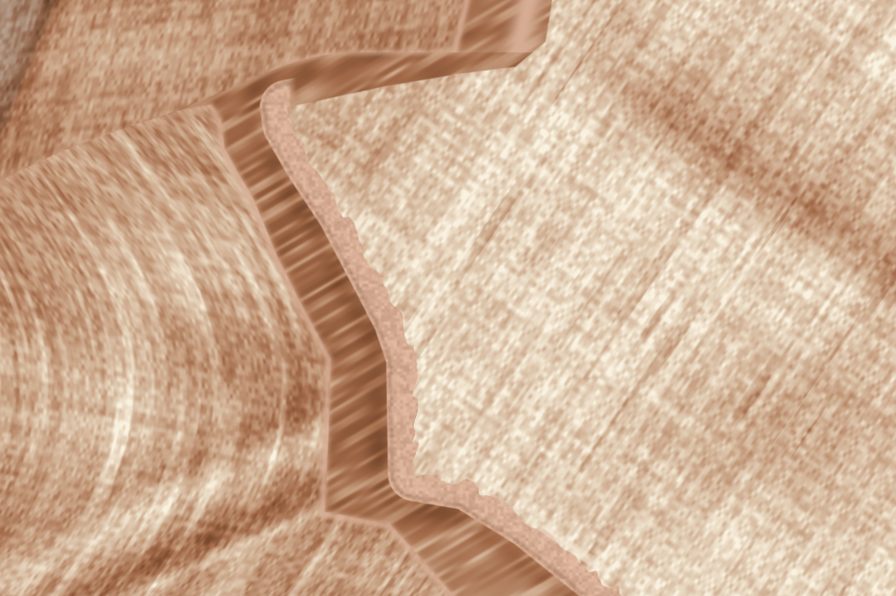
A Shadertoy shader for this texture:

```glsl
const vec3 UMBER = vec3(.44, .26, .16);
const vec3 COPPER = vec3(.63, .41, .28);
const vec3 TAN = vec3(.77, .61, .49);
const vec3 SAND = vec3(.87, .78, .68);
const vec3 CREAM = vec3(.98, .95, .88);
const vec3 ROSE = vec3(.84, .68, .58);
const vec2 WARP = vec2(.568, .823);
const vec2 WEFT = vec2(.823, -.568);
const float STRIPE_WIDTH = .046;
const float WEAVE = 190.;
const int N = 16;

// Fold and outer hem line bounding the left cloth
const vec2 LEFT_EDGE[N] = vec2[N](
    vec2(-.1, .65), vec2(0, .697), vec2(.1, .745), vec2(.195, .78),
    vec2(.3, .815), vec2(.355, .825), vec2(.371, .8), vec2(.377, .75),
    vec2(.426, .664), vec2(.465, .57), vec2(.512, .477), vec2(.555, .398),
    vec2(.551, .277), vec2(.545, .141), vec2(.654, .121), vec2(.78, -.02));
// Turned hem bounding the right cloth
const vec2 RIGHT_EDGE[N] = vec2[N](
    vec2(.93, 1.02), vec2(.915, .93), vec2(.865, .888), vec2(.77, .876),
    vec2(.645, .855), vec2(.482, .82), vec2(.487, .79), vec2(.525, .725),
    vec2(.578, .645), vec2(.628, .55), vec2(.672, .465), vec2(.694, .4),
    vec2(.697, .205), vec2(.785, .19), vec2(.89, .125), vec2(1.07, -.02));

float hash(vec2 p) {
    vec3 q = fract(vec3(p.xyx) * .1031);
    q += dot(q, q.yzx + 33.33);
    return fract((q.x + q.y) * q.z);
}

float noise(vec2 p) {
    vec2 i = floor(p), f = fract(p);
    f *= f * (3. - 2. * f);
    return mix(mix(hash(i), hash(i + vec2(1, 0)), f.x),
               mix(hash(i + vec2(0, 1)), hash(i + 1.), f.x), f.y);
}

// Signed distance to an open curve, negative on its left
float curveSide(vec2 p, vec2 c[N]) {
    float d = 9., s = 1.;
    for (int i = 0; i < N - 1; i++) {
        vec2 e = c[i + 1] - c[i], w = p - c[i];
        d = min(d, length(w - e * clamp(dot(w, e) / dot(e, e), 0., 1.)));
        bool spans = (c[i].y > p.y) != (c[i + 1].y > p.y);
        if (spans && w.x < e.x * w.y / e.y) s = -s;
    }
    return d * s;
}

float blob(vec2 p, vec2 centre, vec2 size) {
    vec2 d = (p - centre) / size;
    return exp(-dot(d, d));
}

float band(float x, float width) { return exp(-x * x / (width * width)); }

vec3 silk(float t) {
    vec3 c = mix(UMBER, COPPER, clamp(t * 4., 0., 1.));
    c = mix(c, TAN, clamp(t * 4. - 1., 0., 1.));
    c = mix(c, SAND, clamp(t * 4. - 2., 0., 1.));
    return mix(c, CREAM, clamp(t * 4. - 3., 0., 1.));
}

// Fine grain plus long uneven threads in both directions
float weave(float s, float t) {
    float grain = noise(vec2(s, t * .6) * WEAVE) - .5;
    float slubs = noise(vec2(s * 110., t * 5.)) + .7 * noise(vec2(s * 5., t * 100.)) - .85;
    float broad = noise(vec2(s * 32., t * 2.)) - .5;
    return .26 * grain + .2 * slubs + .1 * broad;
}

float rightTone(vec2 p) {
    float u = dot(p, WEFT), v = dot(p, WARP);
    float fold = v - 1.297;
    float t = .81 - .34 * band(fold, fold > 0. ? .075 : .045) * smoothstep(.2, .5, u);
    t -= .1 * smoothstep(0., .1, fold) * (1. - smoothstep(.12, .35, fold));
    t -= .23 * (1. - smoothstep(.13, .18, u)) * smoothstep(.83, .93, v);
    t -= .18 * blob(p, vec2(1.43, .28), vec2(.2, .17));
    t -= .1 * blob(p, vec2(1.17, .27), vec2(.16, .12));
    float pulled = smoothstep(.8, .95, noise(vec2(u * 75., v * 4. + 9.)));
    return t + 1.1 * weave(u, v) - .2 * pulled;
}

float leftTone(vec2 p) {
    float s = p.x - .22 * sin((.8 - p.y) * 3.5), w = p.y - .45 * p.x;
    float t = .43 + .2 * blob(p, vec2(.33, .57), vec2(.17, .11));
    t += .24 * blob(p, vec2(.13, .3), vec2(.16, .13));
    t -= .1 * blob(p, vec2(.4, .42), vec2(.13, .07));
    t -= .15 * band(w - .085, .035) * smoothstep(.1, .4, p.x);
    t += .25 * band(w - .025, .035) - .2 * band(w + .06, .025);
    t += .22 * band(w + .1, .012) + .14 * blob(p, vec2(.61, .06), vec2(.09, .05));
    float shine = smoothstep(.62, .95, noise(vec2(s * 70., p.y * 4.)));
    return t + weave(s, p.y + .2 * p.x) + .2 * shine;
}

vec3 upperCloth(vec2 p, float fringe) {
    float s = p.x - .25 * p.y, corner = p.x - .42 * (p.y - .766);
    float t = .4 + .9 * weave(s, p.y - .1 * p.x) + .12 * blob(p, vec2(.25, .92), vec2(.2, .06));
    vec3 c = silk(t - .22 * band(corner + .012, .02));
    c = mix(c, c * vec3(.9, .96, 1.03), 1. - smoothstep(-.01, .005, corner));
    // Selvage running off the top
    float l = p.x - .758 - .24 * (p.y - .91);
    c = mix(c, silk(fringe + .08), smoothstep(0., .012, l));
    c = mix(c, ROSE, .8 * band(l - .004, .007));
    return mix(c, ROSE, band(l - .109, .023));
}

void mainImage(out vec4 fragColor, in vec2 fragCoord) {
    vec2 p = fragCoord / iResolution.y;
    float aa = 1.2 / iResolution.y;
    float dl = curveSide(p, LEFT_EDGE), dr = curveSide(p, RIGHT_EDGE);

    // Shadowed hem with slanted fringe
    float strand = noise(vec2(dot(p, vec2(-.5, .85)) * 130., dot(p, vec2(.85, .5)) * 14.));
    float fringe = .17 + .4 * strand * strand + .1 * (noise(p * 25.) - .5);
    fringe += .12 * (1. - smoothstep(.08, .16, p.y));
    fringe -= .1 * band(dr + STRIPE_WIDTH + .015, .02);
    vec3 col = silk(fringe);

    // Cloth above the fold
    float rise = .69 + .42 * p.x, h = clamp(.5 + (.912 - rise) / .06, 0., 1.);
    float above = p.y - mix(.912, rise, h) + .03 * h * (1. - h);
    col = mix(col, upperCloth(p, fringe), smoothstep(-aa, aa, above));
    col = mix(col, ROSE, .55 * band(above, .006) * smoothstep(.36, .5, p.x) * smoothstep(.82, .74, p.x));

    // Left cloth and its pale rim
    col = mix(col, silk(leftTone(p)), 1. - smoothstep(-aa, aa, dl));
    float hemRim = smoothstep(.3, .37, p.x);
    col = mix(col, ROSE, band(dl + .004, .007) * mix(.2, .8, hemRim));

    // Rose stripe along the turned hem
    float onHem = 1. - smoothstep(.48, .5, p.x) * smoothstep(.8, .82, p.y);
    float stripe = smoothstep(-aa, aa, dr + STRIPE_WIDTH) * onHem;
    vec3 tape = ROSE + .12 * (noise(p * WEAVE) - .5) - .08 * band(dr + STRIPE_WIDTH - .007, .004);
    col = mix(col, tape, stripe);

    // Right cloth with a frayed border
    float fray = (noise(vec2(dot(p, WEFT) * 90., dot(p, WARP) * 20.)) - .5) * .018;
    col = mix(col, silk(rightTone(p)), smoothstep(-aa, aa, dr + fray * smoothstep(.82, .7, p.y)));
    float tuft = smoothstep(.5, .8, noise(vec2(dot(p, WARP) * 110., dot(p, WEFT) * 8.)));
    col = mix(col, CREAM, .7 * tuft * band(dr - .012, .02) * blob(p, vec2(.96, .1), vec2(.12, .1)));

    fragColor = vec4(clamp(col, 0., 1.), 1.);
}
```
